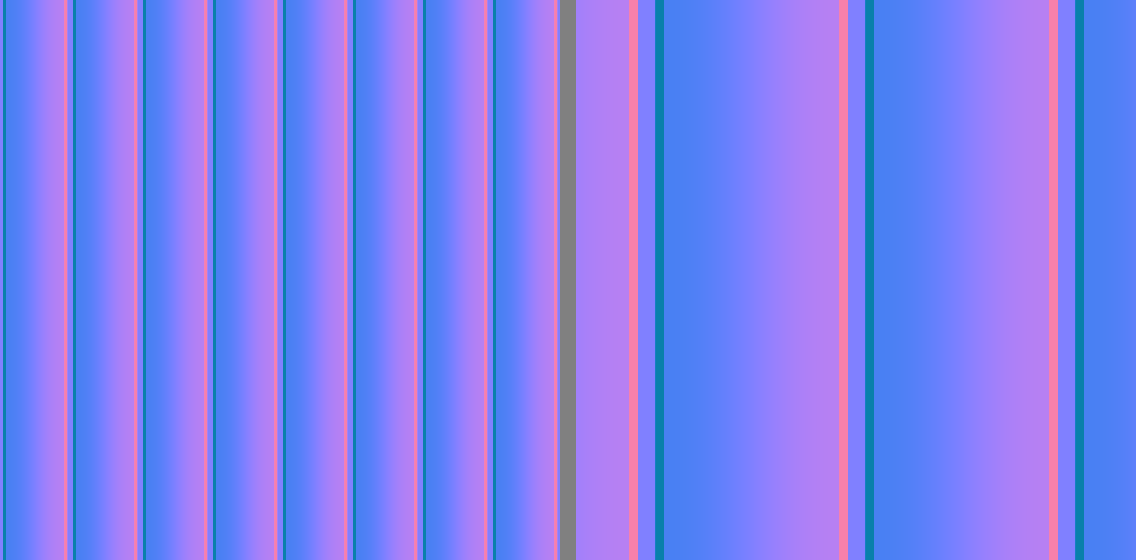
Left, the full canvas; right, a detail of the centre.
Give the GLSL for this texture map, as a Shadertoy shader.

```glsl
const float PI = 3.14159265;
const float RIB_COUNT = 8.0;
const float PHASE = 0.003;          // sideways offset, in rib periods
const float WALL_CENTER = 0.0625;   // distance from the groove middle
const float WALL_HALF_WIDTH = 0.0205;
const float WALL_SLOPE = 2.76;
const float CROWN_SLOPE = 0.485;

// Slope of the rounded rib top, levelling out inside the groove
float crownSlope(float x, float inset, float steepness, float soft) {
    float across = clamp((x - inset) / (1.0 - 2.0 * inset), 0.0, 1.0);
    float edgeDistance = min(x, 1.0 - x);
    float onRib = smoothstep(inset - soft, inset + soft, edgeDistance);
    return -steepness * cos(PI * across) * onRib;
}

// Coverage of the steep groove walls
float wallMask(float x, float center, float halfWidth, float soft) {
    float distanceToWall = abs(min(x, 1.0 - x) - center);
    return 1.0 - smoothstep(halfWidth - soft, halfWidth + soft, distanceToWall);
}

vec3 encodeNormal(float slope) {
    return normalize(vec3(slope, 0.0, 1.0)) * 0.5 + 0.5;
}

void mainImage(out vec4 fragColor, in vec2 fragCoord) {
    float x = fract(fragCoord.x / iResolution.x * RIB_COUNT - PHASE);
    float soft = 0.4 * RIB_COUNT / iResolution.x;

    // Rounded crown with a steep wall on either side
    float slope = crownSlope(x, WALL_CENTER, CROWN_SLOPE, soft);
    float wall = wallMask(x, WALL_CENTER, WALL_HALF_WIDTH, soft);
    float wallSlope = WALL_SLOPE * sign(x - 0.5);

    fragColor = vec4(encodeNormal(mix(slope, wallSlope, wall)), 1.0);
}
```
